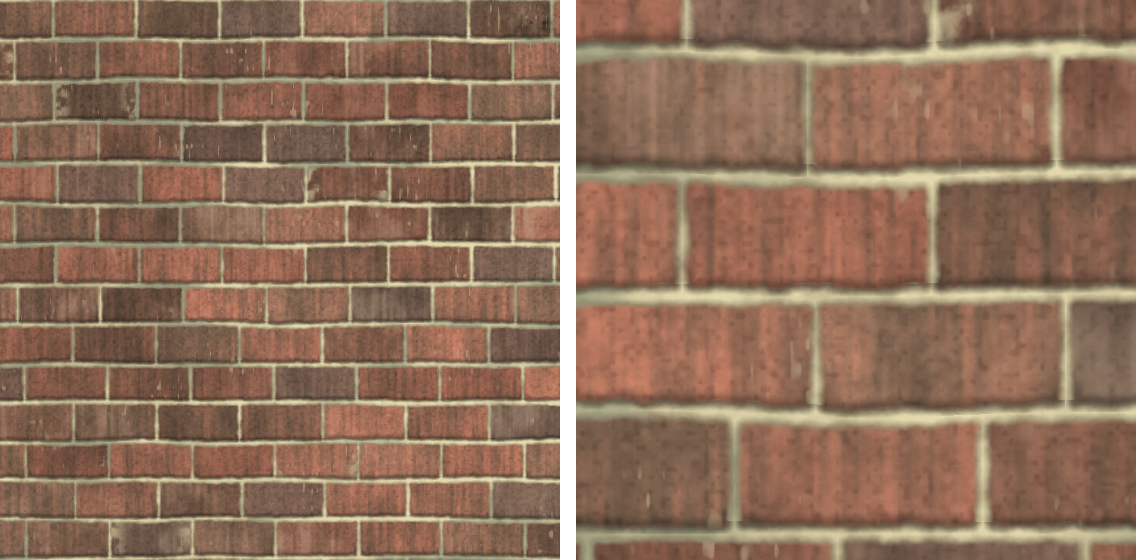
Left: the whole. Right: its middle third, enlarged.
A WebGL 1 fragment shader for this texture:

```glsl
precision highp float;
// Weathered red brick wall in running bond with cream mortar.
uniform vec2 u_resolution;

float hash(vec2 p) {
  return fract(sin(dot(p, vec2(127.1, 311.7))) * 43758.5453);
}

float noise(vec2 p) {
  vec2 i = floor(p), f = fract(p);
  f = f * f * (3.0 - 2.0 * f);
  return mix(mix(hash(i), hash(i + vec2(1, 0)), f.x),
             mix(hash(i + vec2(0, 1)), hash(i + vec2(1, 1)), f.x), f.y);
}

float fbm(vec2 p) {
  float sum = 0.0, amp = 0.5;
  for (int i = 0; i < 4; i++) {
    sum += amp * noise(p);
    p = p * 2.03 + 17.3;
    amp *= 0.5;
  }
  return sum / 0.9375;
}

void main() {
  vec2 uv = gl_FragCoord.xy / u_resolution;
  vec2 p = vec2(uv.x, 1.0 - uv.y);

  // Hand-laid courses: gentle sag and slightly uneven heights
  vec2 bricks = vec2(6.74, 14.0);
  vec2 q = p;
  q.y += 0.006 * (noise(p * vec2(8.0, 14.0)) - 0.5);
  float course = q.y * bricks.y + 0.05 - 0.17 * sin(3.14159 * p.y);
  float row = floor(course);
  float odd = mod(row, 2.0);

  // Alternate offsets, with the bond drifting in the lower courses
  float offset = mix(0.66, 0.19, odd) + step(7.5, row) * mix(0.23, 0.11, odd);
  offset += 0.06 * (hash(vec2(row, 3.7)) - 0.5);
  float along = q.x * bricks.x - offset;
  vec2 id = vec2(floor(along), row);
  vec2 local = (fract(vec2(along, course)) - 0.5) / bricks;
  float tone = hash(id + 5.3), kind = hash(id * 1.7 + 31.9);

  // Ragged, softly rounded brick outline
  vec2 halfSize = 0.5 / bricks - vec2(0.0036, 0.0054);
  halfSize -= 0.0016 * (vec2(kind, tone) - 0.5);
  vec2 e = abs(local) - halfSize + 0.003;
  float edge = length(max(e, 0.0)) + min(max(e.x, e.y), 0.0) - 0.003;
  edge += 0.005 * (fbm(p * 75.0) - 0.5);
  float brickMask = 1.0 - smoothstep(-0.0024, 0.0022, edge);

  // Fired clay: per-brick tone, dragged vertical streaks and fine pits
  float grain = fbm(p * 170.0 + tone * 40.0);
  float streak = 0.6 * noise(vec2(p.x * 150.0, p.y * 10.0 + kind * 50.0))
               + 0.4 * noise(vec2(p.x * 290.0, p.y * 24.0 + tone * 50.0));
  float blotch = fbm(p * vec2(22.0, 16.0) + tone * 9.0);
  float weather = fbm(p * 4.5 + 3.1);
  float red = clamp(tone * 0.95 + 0.8 * (blotch - 0.5) + 0.9 * (streak - 0.5) - 0.06, 0.0, 1.0);
  vec3 clay = mix(vec3(0.475, 0.37, 0.297), vec3(0.61, 0.395, 0.315), red);
  float purple = step(0.85, kind);
  clay = mix(clay, vec3(0.43, 0.35, 0.30), 0.75 * purple);
  clay *= 1.0 + 0.24 * (hash(id + 41.0) - 0.5) + 0.35 * (weather - 0.5) + 0.25 * (blotch - 0.5);
  clay *= 1.0 + 0.26 * (grain - 0.5) + 0.2 * (streak - 0.5);
  clay *= 1.0 - 0.1 * smoothstep(0.6, 0.9, noise(p * vec2(270.0, 230.0)));

  // Lime haze, thin chips and a few pale scratches
  float haze = smoothstep(0.45, 0.75, blotch) * smoothstep(0.5, 0.95, hash(id + 77.0));
  clay = mix(clay, vec3(0.66, 0.58, 0.49), 0.6 * haze * streak);
  float chip = smoothstep(0.8, 0.95, noise(p * vec2(210.0, 65.0) + 8.0))
             * smoothstep(0.58, 0.72, fbm(p * 11.0 + 4.0));
  clay = mix(clay, vec3(0.74, 0.65, 0.52), 0.6 * chip);

  // Heavy mortar smears near the ends of an occasional brick
  float ends = smoothstep(0.035, 0.07, abs(local.x)) * step(0.95, hash(id + 12.4));
  clay = mix(clay, vec3(0.70, 0.62, 0.50), ends * smoothstep(0.4, 0.7, fbm(p * 60.0)));

  // Shaded lower rim of each brick
  float rim = smoothstep(-0.009, -0.001, edge) * smoothstep(0.012, 0.03, local.y);
  clay *= 1.0 - 0.3 * rim;

  // Mortar: green-grey to cream, brighter towards the joint centre
  float damp = fbm(p * vec2(7.0, 11.0) + 2.0);
  float grit = fbm(p * 110.0 + 6.0);
  float light = smoothstep(0.0, 0.006, edge) * 0.65 + 1.5 * (damp - 0.5)
              + 0.5 * (grit - 0.5) + 0.3 * (p.x - 0.5) + 0.1;
  vec3 mortar = mix(vec3(0.56, 0.51, 0.40), vec3(0.89, 0.85, 0.68), clamp(light, 0.0, 1.0));
  mortar = mix(mortar, vec3(0.60, 0.63, 0.52), 0.45 * smoothstep(0.48, 0.68, 1.0 - damp));
  float shade = smoothstep(0.006, 0.0, edge) * step(0.028, local.y);
  mortar *= 1.0 - 0.28 * shade;

  // Sooty patch in the upper right corner
  vec3 color = mix(mortar, clay, brickMask);
  float soot = smoothstep(0.075, 0.0, length((p - vec2(0.96, 0.035)) * vec2(1.0, 1.9)));
  color *= 1.0 - 0.6 * soot * smoothstep(0.3, 0.65, fbm(p * 45.0));

  gl_FragColor = vec4(color, 1.0);
}
```
